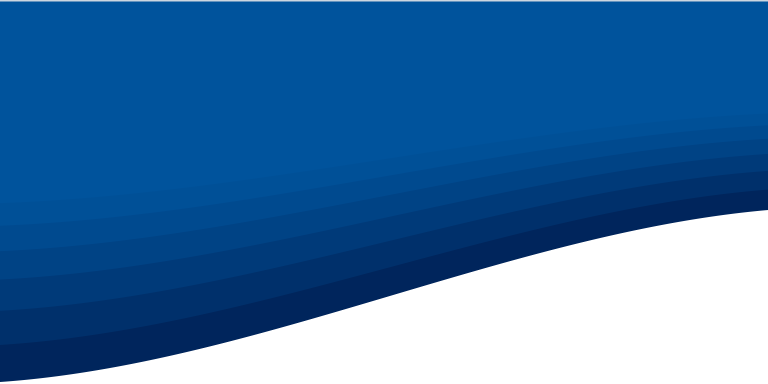
Write a Shadertoy shader that draws this background.

```glsl
const vec3 WHITE = vec3(1.0);
const vec3 PALE_EDGE = vec3(0.80, 0.84, 0.88);
const vec3 DEEP_NAVY = vec3(0.0, 0.145, 0.36);
const vec3 BRIGHT_BLUE = vec3(0.0, 0.325, 0.61);
const int BAND_COUNT = 7;
const float STRIP_HEIGHT = 0.0039;

// Antialiased coverage of the side where dist is positive
float coverage(float dist, float pixel) {
    return clamp(dist / pixel + 0.5, 0.0, 1.0);
}

// Gentle S-curve from 0 at the left to 1 at the right
float waveRise(float x) {
    float eased = mix(smoothstep(0.0, 1.0, x), x, 0.35);
    return eased - 0.04 * x * (1.0 - x);
}

// Height of a band's lower edge; spacing narrows upwards and to the right
float bandEdge(float x, float band) {
    float left = 0.0052 + band * (0.1003 - 0.00378 * band);
    float right = 0.4531 + band * (0.0555 - 0.00227 * band);
    return mix(left, right, waveRise(x));
}

// Band colour, brightening quickly at first and then levelling off
vec3 bandColor(float band) {
    float remaining = 1.0 - band / float(BAND_COUNT - 1);
    return mix(BRIGHT_BLUE, DEEP_NAVY, pow(remaining, 1.5));
}

void mainImage(out vec4 fragColor, in vec2 fragCoord) {
    vec2 uv = fragCoord / iResolution.xy;
    float pixel = 1.0 / iResolution.y;
    vec3 color = WHITE;

    // Stacked bands, darkest at the bottom
    for (int i = 0; i < BAND_COUNT; i++) {
        float band = float(i);
        float above = coverage(uv.y - bandEdge(uv.x, band), pixel);
        color = mix(color, bandColor(band), above);
    }

    // Thin pale strip along the top
    float strip = coverage(uv.y - (1.0 - STRIP_HEIGHT), pixel);
    color = mix(color, PALE_EDGE, strip);

    fragColor = vec4(color, 1.0);
}
```
